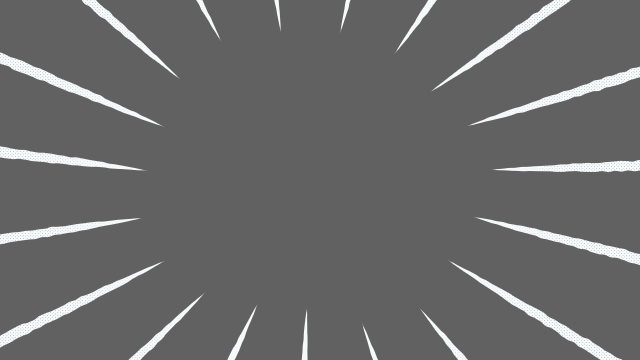
Write a WebGL 1 fragment shader that draws this background.

```glsl
precision highp float;
// Rough white speed lines with faint screentone, bursting outward over flat grey.
uniform vec2 u_resolution;

#define RAY_COUNT 19
#define FOCUS vec2(-0.0231, 0.0093)
#define MAX_HALF_WIDTH 0.0165
#define TAPER_LENGTH 0.208
#define ROUGHNESS 0.3
#define DOT_PITCH 0.0093
#define DOT_RADIUS 0.2
#define GREY vec3(0.38)
#define PAPER vec3(0.97, 0.98, 0.98)
#define TONE vec3(0.62, 0.65, 0.65)

const float TAU = 6.283185;

float hash(float n) {
  return fract(sin(n * 12.9898) * 43758.547);
}

float noise(float x) {
  float cell = floor(x);
  float f = x - cell;
  return mix(hash(cell), hash(cell + 1.0), f * f * (3.0 - 2.0 * f));
}

vec2 direction(float angle) {
  return vec2(cos(angle), sin(angle));
}

// Even spacing warped by harmonics, so rays gather towards the sides.
float rayAngle(float a) {
  return a + 0.0557 - 0.0175 * cos(a) + 0.0139 * sin(a)
    - 0.0148 * cos(2.0 * a) - 0.0848 * sin(2.0 * a)
    + 0.0042 * cos(3.0 * a) - 0.0073 * sin(3.0 * a) + 0.0052 * cos(4.0 * a);
}

// Uneven radius of the clear oval in the middle.
float tipRadius(float a) {
  return 0.4366 + 0.0338 * cos(2.0 * a) - 0.0153 * sin(2.0 * a)
    - 0.0153 * sin(3.0 * a) + 0.0185 * sin(4.0 * a)
    + 0.0116 * cos(5.0 * a) + 0.0153 * cos(6.0 * a);
}

// Small turn of each tip away from the focus line.
float tipTurn(float a) {
  return 0.0159 - 0.019 * cos(a) + 0.006 * sin(a) + 0.0084 * cos(2.0 * a);
}

// Coverage of one tapered ray running from its tip to the canvas border.
float rayCoverage(vec2 p, float index, vec2 halfSize, float pixel) {
  float a = TAU * index / float(RAY_COUNT);
  float angle = rayAngle(a);
  vec2 outward = direction(angle);
  vec2 reach = (halfSize - sign(outward) * FOCUS) / max(abs(outward), 0.0001);
  vec2 border = outward * min(reach.x, reach.y);
  vec2 tip = direction(angle + tipTurn(a)) * tipRadius(a);

  vec2 axis = normalize(border - tip);
  vec2 q = p - tip;
  float along = dot(q, axis);
  float across = axis.x * q.y - axis.y * q.x;

  float halfWidth = MAX_HALF_WIDTH * (1.0 - exp(-max(along, 0.0) / TAPER_LENGTH));
  float wobble = noise(along * 55.0 + index * 31.0 + step(0.0, across) * 17.3);
  halfWidth *= 1.0 + ROUGHNESS * (wobble - 0.5);

  float edge = clamp(0.5 + (halfWidth - abs(across)) / pixel, 0.0, 1.0);
  return edge * clamp(2.0 * halfWidth / pixel, 0.0, 1.0);
}

// Staggered dot grid.
float screentone(vec2 p, float pixel) {
  vec2 grid = vec2(p.x + p.y, p.x - p.y) / DOT_PITCH;
  float d = length(fract(grid) - 0.5);
  float blur = pixel / DOT_PITCH;
  return 1.0 - smoothstep(DOT_RADIUS - blur * 0.5, DOT_RADIUS + blur * 0.5, d);
}

void main() {
  float pixel = 1.0 / u_resolution.y;
  vec2 halfSize = 0.5 * u_resolution * pixel;
  vec2 p = gl_FragCoord.xy * pixel - halfSize - FOCUS;

  float rays = 0.0;
  for (int i = 0; i < RAY_COUNT; i++) {
    rays = max(rays, rayCoverage(p, float(i), halfSize, pixel));
  }

  // Tone grows stronger away from the focus.
  float dots = screentone(p, pixel) * smoothstep(0.45, 0.8, length(p));
  vec3 ink = mix(PAPER, TONE, 0.6 * dots);
  gl_FragColor = vec4(mix(GREY, ink, rays), 1.0);
}
```
